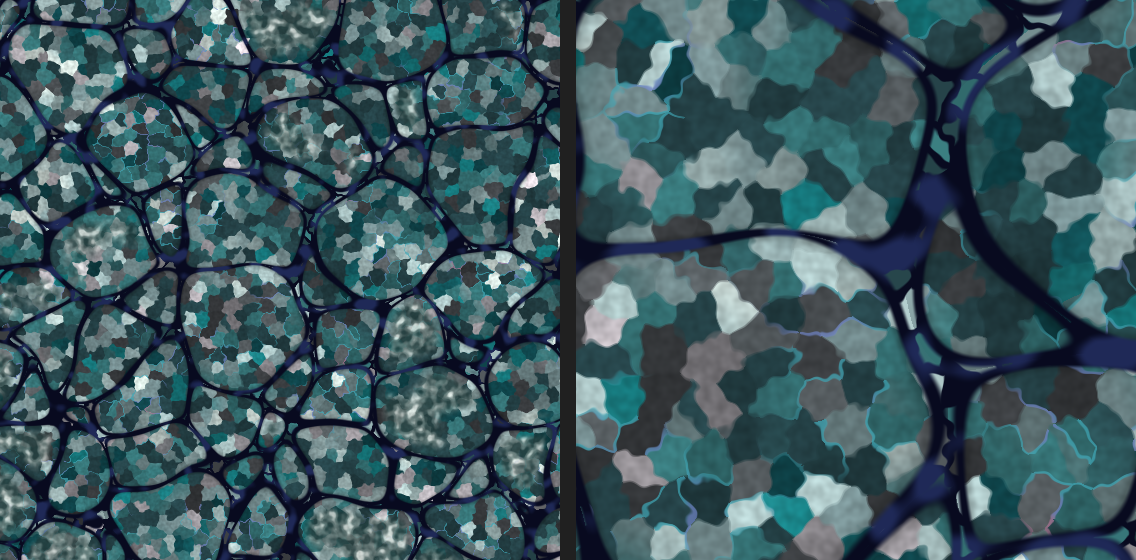
Left, the full canvas; right, a detail of the centre.
A Shadertoy shader for this texture:

```glsl
vec3 hash3(vec2 p) {
    vec3 q = fract(p.xyx * vec3(0.1031, 0.1030, 0.0973));
    q += dot(q, q.yxz + 33.33);
    return fract((q.xxy + q.yzz) * q.zyx);
}

float cornerSlope(vec2 corner, vec2 offset) {
    float angle = 6.2832 * hash3(corner + 71.0).x;
    return dot(vec2(cos(angle), sin(angle)), offset);
}

float gradientNoise(vec2 p) {
    vec2 i = floor(p), f = p - i;
    vec2 u = f * f * f * (f * (f * 6.0 - 15.0) + 10.0);
    vec2 e = vec2(0.0, 1.0);
    return mix(mix(cornerSlope(i, f), cornerSlope(i + e.yx, f - e.yx), u.x),
               mix(cornerSlope(i + e.xy, f - e.xy), cornerSlope(i + e.yy, f - e.yy), u.x), u.y);
}

// Centre in xy, squared radius in z
vec3 pebble(vec2 cell) {
    vec3 h = hash3(cell + 19.0);
    return vec3(cell + 0.05 + 0.9 * h.xy, 1.3 * h.z * h.z);
}

// Power diagram with rounded corners: border distance in x, pebble cell in yz
vec3 pebbles(vec2 p) {
    vec2 base = floor(p), id = base;
    float best = 1e5;
    for (int k = 0; k < 49; k++) {
        vec2 cell = base + vec2(k % 7 - 3, k / 7 - 3);
        vec3 s = pebble(cell);
        float power = dot(p - s.xy, p - s.xy) - s.z;
        if (power < best) { best = power; id = cell; }
    }
    vec2 centre = pebble(id).xy;
    float crowd = 1e-6;
    for (int k = 0; k < 49; k++) {
        vec2 cell = base + vec2(k % 7 - 3, k / 7 - 3);
        if (cell == id) continue;
        vec3 s = pebble(cell);
        float power = dot(p - s.xy, p - s.xy) - s.z;
        float border = (power - best) / (2.0 * max(length(s.xy - centre), 0.05));
        crowd += exp(-13.0 * border);
    }
    return vec3(-log(crowd) / 13.0, id);
}

vec2 chipCentre(vec2 cell) {
    return cell + 0.04 + 0.92 * hash3(cell + 7.0).xy;
}

// Straight-edged chips: returns edge distance, outputs own and neighbouring cell
float chips(vec2 p, out vec2 own, out vec2 other) {
    vec2 base = floor(p);
    own = base;
    other = base;
    float best = 1e5, edge = 1e5;
    for (int k = 0; k < 25; k++) {
        vec2 cell = base + vec2(k % 5 - 2, k / 5 - 2);
        float d = length(p - chipCentre(cell));
        if (d < best) { best = d; own = cell; }
    }
    vec2 a = chipCentre(own);
    for (int k = 0; k < 25; k++) {
        vec2 cell = base + vec2(k % 5 - 2, k / 5 - 2);
        if (cell == own) continue;
        vec2 b = chipCentre(cell);
        float d = dot(0.5 * (a + b) - p, normalize(b - a));
        if (d < edge) { edge = d; other = cell; }
    }
    return edge;
}

vec3 chipColor(vec2 cell, float bias) {
    vec3 h = hash3(cell + 43.0);
    float tone = h.x + bias;
    vec3 color = mix(vec3(0.14, 0.25, 0.27), vec3(0.20, 0.43, 0.44), smoothstep(0.36, 0.5, tone));
    color = mix(color, vec3(0.43, 0.52, 0.53), smoothstep(0.64, 0.74, tone));
    color = mix(color, vec3(0.62, 0.71, 0.71), smoothstep(0.85, 0.92, tone));
    color = mix(color, vec3(0.80, 0.85, 0.83), smoothstep(0.97, 1.02, tone));
    // Some chips turn mauve grey, darker ones may be saturated teal
    float grey = dot(color, vec3(0.34, 0.36, 0.30));
    color = mix(color, grey * vec3(1.05, 0.98, 1.02), 0.8 * step(0.85, h.y));
    color *= mix(vec3(1.0), vec3(0.4, 1.03, 1.04), step(h.y, 0.16) * step(tone, 0.68));
    return color * (0.82 + 0.34 * h.z);
}

void mainImage(out vec4 fragColor, in vec2 fragCoord) {
    vec2 uv = fragCoord / iResolution.y;
    vec2 warp = vec2(gradientNoise(uv * 8.0), gradientNoise(uv * 8.0 + 31.0));
    vec3 stone = pebbles((uv + 0.034 * warp) * 9.0 + 20.0);
    vec3 trait = hash3(stone.yz + 5.0);
    float patches = gradientNoise(uv * 9.0 + 12.0);
    float grain = gradientNoise(uv * 130.0) + 0.6 * gradientNoise(uv * 230.0);

    // Mosaic of flat chips with slightly ragged edges
    vec2 own, other;
    vec2 ragged = vec2(gradientNoise(uv * 95.0), gradientNoise(uv * 95.0 + 17.0));
    float edge = chips(uv * 45.0 + 60.0 + 0.3 * ragged, own, other);
    float bias = 0.14 * (trait.z - 0.5) + 0.16 * patches;
    vec3 chip = chipColor(own, bias);
    vec3 color = mix(0.5 * (chip + chipColor(other, bias)), chip, smoothstep(0.0, 0.05, edge));
    color *= 1.0 + 0.16 * grain;

    // Fine coloured outlines around some groups of chips
    float tint = gradientNoise(uv * 24.0 + 4.0);
    vec3 outline = mix(vec3(0.25, 0.66, 0.72), vec3(0.44, 0.52, 0.78), smoothstep(0.0, 0.2, tint));
    outline = mix(outline, vec3(0.72, 0.47, 0.60), smoothstep(0.35, 0.5, tint));
    float veined = smoothstep(0.1, 0.35, patches + 0.7 * (trait.x - 0.4)) * step(0.45, hash3(own + other).x);
    color = mix(color, outline, 0.7 * veined * (1.0 - smoothstep(0.02, 0.07, edge)));

    // Blurred pale glints inside some pebbles
    float glint = gradientNoise(uv * 44.0 + 8.0) + 0.6 * gradientNoise(uv * 88.0);
    vec3 cloud = mix(vec3(0.15, 0.25, 0.25), vec3(0.40, 0.48, 0.47), smoothstep(-0.3, 0.12, glint));
    cloud = mix(cloud, vec3(0.88, 0.91, 0.89), smoothstep(0.1, 0.55, glint));
    float cloudy = smoothstep(0.05, 0.25, trait.y - 0.6 + 0.6 * patches) * smoothstep(0.08, 0.24, stone.x);
    color = mix(color, cloud * (1.0 + 0.1 * grain), 0.85 * cloudy);

    // Dark mortar with navy patches and small fragments in the wide gaps
    float blue = gradientNoise(uv * 34.0 + 50.0);
    vec3 mortar = mix(vec3(0.03, 0.04, 0.12), vec3(0.12, 0.16, 0.34), smoothstep(0.0, 0.35, blue - 1.2 * stone.x));
    float fragment = smoothstep(0.08, 0.15, edge) * smoothstep(0.0, 0.03, -stone.x);
    mortar = mix(mortar, chip, fragment * step(0.4, hash3(own).z));
    float rim = 0.036 + 0.035 * gradientNoise(uv * 14.0 + 90.0);
    color *= mix(0.8, 1.0, smoothstep(rim, rim + 0.05, stone.x));
    color = mix(mortar, color, smoothstep(rim - 0.014, rim + 0.014, stone.x));
    fragColor = vec4(color, 1.0);
}
```
